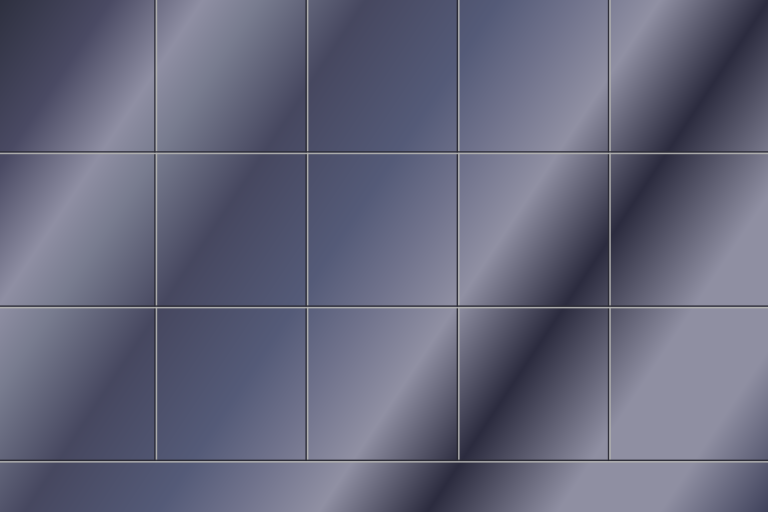
Give the GLSL for this background, as a WebGL 2 fragment shader.

```glsl
#version 300 es
precision highp float;
// Brushed-steel panel wall: one diagonal multi-stop sheen runs across the
// whole canvas, cut into tiles by thin engraved seams (dark edge, light edge).
// Lengths are fractions of the canvas height, measured from the top left.

uniform vec2 u_resolution;
out vec4 outColor;

// Seam grid
const float UNIT = 1.0 / 342.0;
const vec2 FIRST_SEAM = vec2(104.0, 102.0) * UNIT;
const vec2 TILE_PITCH = vec2(101.0, 103.0) * UNIT;
const vec2 SEAM_COUNT = vec2(4.0, 3.0);
const float EDGE_WIDTH = UNIT;
const vec3 SHADOW_EDGE = vec3(0.16, 0.16, 0.20);
const vec3 LIGHT_EDGE = vec3(0.70, 0.70, 0.69);
const float EDGE_OPACITY = 0.92;

// Sheen stops from the top left corner to the bottom right corner
const int STOPS = 11;
const float STOP_AT[STOPS] = float[STOPS](
    0.0, 0.10, 0.183, 0.235, 0.33, 0.45, 0.52, 0.595, 0.693, 0.81, 0.903);
const vec3 STOP_COLOR[STOPS] = vec3[STOPS](
    vec3(0.18, 0.19, 0.25), vec3(0.29, 0.29, 0.39), vec3(0.56, 0.56, 0.64),
    vec3(0.47, 0.485, 0.56), vec3(0.275, 0.28, 0.375), vec3(0.33, 0.355, 0.47),
    vec3(0.44, 0.45, 0.55), vec3(0.565, 0.565, 0.64), vec3(0.17, 0.17, 0.245),
    vec3(0.56, 0.56, 0.635), vec3(0.56, 0.56, 0.635));
const vec3 END_COLOR = vec3(0.25, 0.26, 0.36);

// Piecewise linear blend through the stops
vec3 sheen(float t) {
    vec3 color = STOP_COLOR[0];
    for (int i = 1; i < STOPS; i++) {
        float blend = (t - STOP_AT[i - 1]) / (STOP_AT[i] - STOP_AT[i - 1]);
        color = mix(color, STOP_COLOR[i], clamp(blend, 0.0, 1.0));
    }
    float last = STOP_AT[STOPS - 1];
    return mix(color, END_COLOR, clamp((t - last) / (1.0 - last), 0.0, 1.0));
}

// Signed distance to the nearest existing seam on each axis
vec2 seamOffset(vec2 p) {
    vec2 index = floor((p - FIRST_SEAM) / TILE_PITCH + 0.5);
    index = clamp(index, vec2(0.0), SEAM_COUNT - 1.0);
    return p - FIRST_SEAM - index * TILE_PITCH;
}

// Antialiased coverage of a strip one edge wide
float strip(float offset, float pixel) {
    return clamp((0.5 * EDGE_WIDTH - abs(offset)) / pixel + 0.5, 0.0, 1.0);
}

vec3 engrave(vec3 color, float offset, float mask, float pixel) {
    float dark = strip(offset + 0.5 * EDGE_WIDTH, pixel);
    float light = strip(offset - 0.5 * EDGE_WIDTH, pixel);
    color = mix(color, SHADOW_EDGE, dark * mask * EDGE_OPACITY);
    return mix(color, LIGHT_EDGE, light * mask * EDGE_OPACITY);
}

void main() {
    float pixel = 1.0 / u_resolution.y;
    vec2 size = vec2(u_resolution.x * pixel, 1.0);
    vec2 p = gl_FragCoord.xy * pixel;
    p.y = 1.0 - p.y;

    vec3 color = sheen(dot(p, size) / dot(size, size));

    // Vertical seams stop at the lowest horizontal one
    vec2 offset = seamOffset(p);
    float lowest = FIRST_SEAM.y + (SEAM_COUNT.y - 1.0) * TILE_PITCH.y;
    float aboveStrip = clamp((lowest - p.y) / pixel + 0.5, 0.0, 1.0);
    color = engrave(color, offset.x, aboveStrip, pixel);
    color = engrave(color, offset.y, 1.0, pixel);

    outColor = vec4(color, 1.0);
}
```
